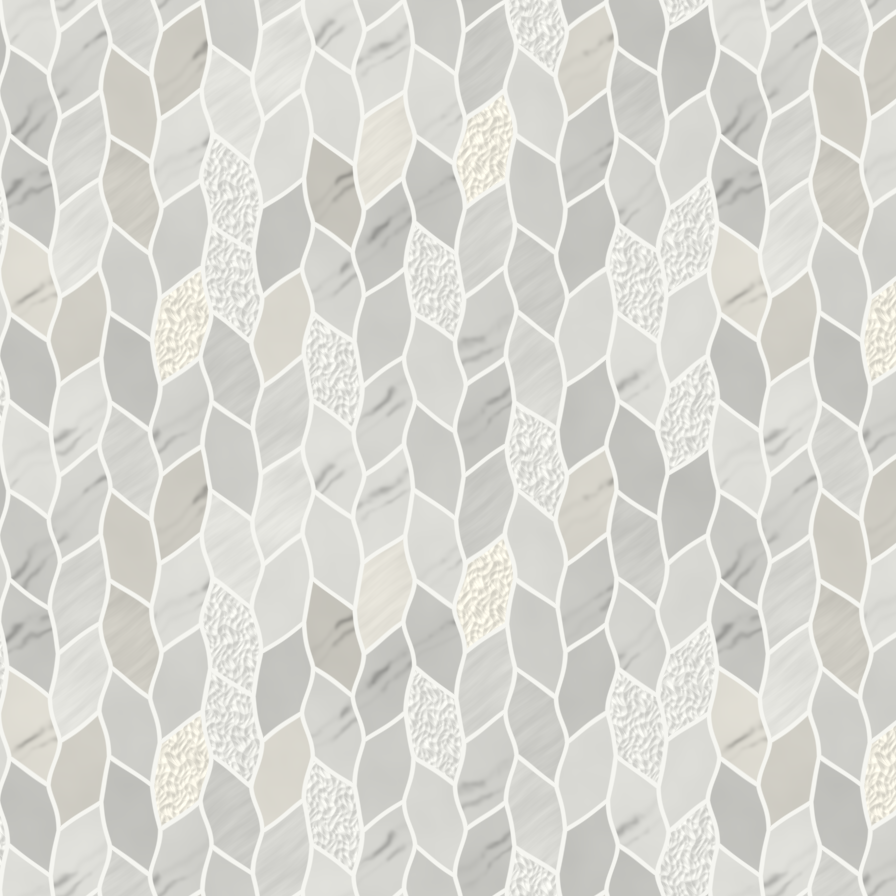
This pattern is drawn by a WebGL 1 fragment shader. Its source:

```glsl
precision highp float;
// Leaf-shaped marble mosaic: interlocking leaning hexagons, pale grout, veined and rough-cut tiles.

uniform vec2 u_resolution;

const vec2  PITCH       = vec2(0.0566, 0.0992); // column width and tile spacing
const vec2  REPEAT      = vec2(14.0, 5.0);      // tiles before the sheet repeats
const vec2  ORIGIN      = vec2(0.07, 0.177);    // lattice shift, in tiles
const float BULGE       = 0.095;                // sideways swing of the column seams
const float LEAN        = 1.0 / 6.0;            // rise of the joint ends, in tiles
const float GROUT_HALF  = 0.0025;
const float EDGE_SOFT   = 0.0011;
const float WOBBLE      = 0.022;
const float ROUGH_TILES = 10.0;                 // rough tiles in each repeat
const float CREAM_TILES = 2.0;                  // rough tiles with a cream cast
const float DARK_TONE   = 0.755;
const float LIGHT_TONE  = 0.885;
const vec3  GROUT       = vec3(0.965, 0.965, 0.945);
const vec3  STONE_TINT  = vec3(1.0, 1.0, 0.977);
const vec3  WARM_TINT   = vec3(1.012, 1.0, 0.957);
const vec3  CREAM_TINT  = vec3(1.035, 1.02, 0.965);
const float TAU         = 6.28319;

vec2 hash2(vec2 p) {
  return fract(sin(vec2(dot(p, vec2(127.1, 311.7)), dot(p, vec2(269.5, 183.3)))) * 43758.5);
}

float hash1(float n) { return fract(n * 0.61803); }

// Layered, warped sines for cloudy marble.
float clouds(vec2 p) {
  float sum = 0.0, amp = 0.5;
  for (int i = 0; i < 4; i++) {
    p = mat2(0.8, 0.6, -0.6, 0.8) * p * 1.8 + 1.3;
    sum += amp * sin(p.x + 1.5 * sin(p.y));
    amp *= 0.55;
  }
  return sum;
}

// Cellular noise: distance to the nearest scattered point.
float cells(vec2 p) {
  vec2 base = floor(p);
  float nearest = 2.0;
  for (int j = -1; j <= 1; j++) {
    for (int i = -1; i <= 1; i++) {
      vec2 cell = base + vec2(float(i), float(j));
      nearest = min(nearest, length(cell + hash2(cell) - p));
    }
  }
  return nearest;
}

// Position of the zigzag seam between columns k - 1 and k.
float seam(float k, float y) {
  float side = mod(k, 2.0) * 2.0 - 1.0;
  float tri = 1.0 - 4.0 * abs(fract(y - side * LEAN + 0.5) - 0.5);
  return k + side * BULGE * tri * (1.25 - 0.25 * tri * tri);
}

// Shuffles the tiles of one repeat into a unique rank from 1 to 70.
float tileRank(vec2 tile) {
  vec2 t = mod(tile - 3.0, REPEAT);
  float n = t.y * REPEAT.x + t.x + 1.0;
  return floor(mod(n * n * n, 71.0) + 0.5);
}

vec3 roughStone(vec2 p, float rank) {
  vec2 q = p * vec2(8.5, 6.5) + rank * 7.0;
  q += 0.35 * sin(q.yx * 1.7);
  float relief = cells(q + vec2(0.28, 0.22)) - cells(q);
  float tone = 0.895 + 0.24 * relief + 0.025 * clouds(q * 0.5);
  return tone * (rank < CREAM_TILES + 0.5 ? CREAM_TINT : STONE_TINT);
}

vec3 polishedStone(vec2 p, float rank) {
  float pick = hash1(rank * 3.0 + 0.37);
  vec2 q = p + rank * 3.7;
  float along = dot(p, vec2(0.78, -0.62));
  float across = dot(p, vec2(0.62, 0.78));
  float tone = mix(DARK_TONE, LIGHT_TONE, hash1(rank)) + 0.017 * clouds(q * 0.9);

  // Fine diagonal brushing on some tiles.
  float brushed = step(pick, 0.22);
  tone += brushed * 0.025 * clouds(vec2(across * 9.0, along * 1.2) + rank);

  // Broken dark veins on others.
  float veined = step(0.6, pick);
  float bend = across + 0.13 * clouds(q * 1.3) + 0.5 * (hash1(rank * 5.0) - 0.5);
  float streak = exp(-pow(bend * 13.0, 2.0)) + 0.6 * exp(-pow((bend - 0.27) * 18.0, 2.0));
  float broken = smoothstep(-0.1, 0.6, clouds(q * 1.5 + 4.0));
  tone -= veined * streak * (0.025 + 0.15 * broken);

  return tone * mix(STONE_TINT, WARM_TINT, step(0.85, hash1(rank * 7.0 + 0.2)));
}

void main() {
  vec2 p = vec2(gl_FragCoord.x, u_resolution.y - gl_FragCoord.y) / u_resolution.y;
  vec2 q = p / PITCH - ORIGIN;
  vec2 phase = TAU * q / REPEAT;
  q += WOBBLE * vec2(sin(phase.y * 7.0 + phase.x * 3.0), 0.6 * sin(phase.x * 9.0 - phase.y * 2.0));

  // Find the column, then the tile along its sloping joints.
  float k = floor(q.x + 0.5);
  float seamX = seam(k, q.y);
  float col = q.x < seamX ? k - 1.0 : k;
  float odd = mod(col, 2.0);
  float slope = (1.0 - 2.0 * odd) * LEAN / (0.5 - BULGE);
  float x = q.x - col - 0.5;
  float t = q.y - 0.5 * odd - slope * x + 0.5;
  float row = floor(t);

  float seamDist = abs(q.x - seamX) * PITCH.x * 0.977;
  float jointDist = min(t - row, row + 1.0 - t) * PITCH.y * 0.81;
  float edge = min(seamDist, jointDist);

  vec2 local = vec2(x, (q.y - row - 0.5 * odd) * PITCH.y / PITCH.x);
  float rank = tileRank(vec2(col, row));
  vec3 stone = rank < ROUGH_TILES + 0.5 ? roughStone(local, rank) : polishedStone(local, rank);

  float soft = max(EDGE_SOFT, 0.7 / u_resolution.y);
  float inside = smoothstep(GROUT_HALF - soft, GROUT_HALF + soft, edge);
  gl_FragColor = vec4(mix(GROUT, stone, inside), 1.0);
}
```
